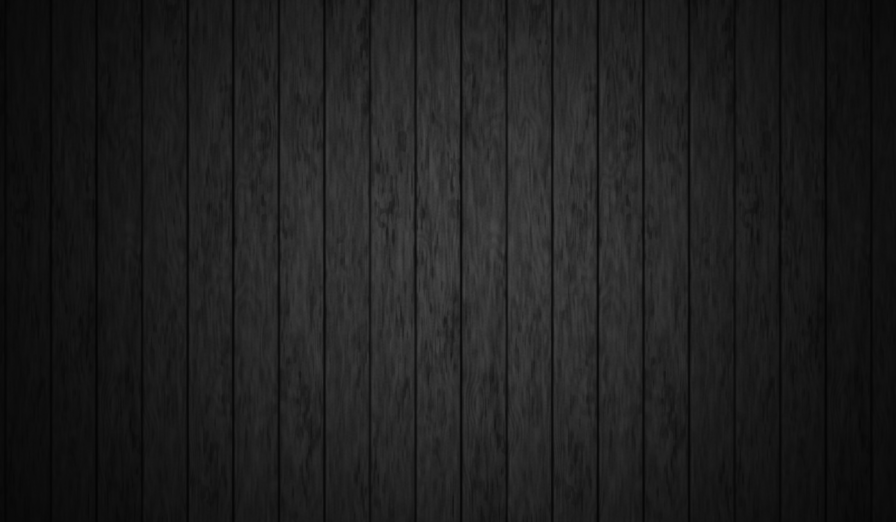
A Shadertoy shader for this texture:

```glsl
// Dark vertical wooden planks under a soft oval spotlight.
// Each plank gets fine stretched noise grain, faint contour-line figure and
// worn flecks; thin grooves part the planks and a Gaussian sets the light.

const float PITCH = 0.05087;      // plank width, in canvas widths
const float ANCHOR = 0.5147;      // x of one groove
const float REPEAT = 8.0;         // planks before the wood pattern recurs

float hash(vec2 p) {
    vec3 q = fract(vec3(p.xyx) * 0.1031);
    q += dot(q, q.yzx + 33.33);
    return fract((q.x + q.y) * q.z);
}

float noise(vec2 p) {
    vec2 cell = floor(p), f = fract(p);
    f = f * f * (3.0 - 2.0 * f);
    float low = mix(hash(cell), hash(cell + vec2(1, 0)), f.x);
    float high = mix(hash(cell + vec2(0, 1)), hash(cell + vec2(1, 1)), f.x);
    return mix(low, high, f.y);
}

// Fine vertical fibres from broad to hair-thin, centred on zero
float fibres(vec2 p, float seed) {
    p.x += 0.004 * noise(vec2(p.x * 30.0, p.y * 11.0) + seed);
    float sum = 0.0, weight = 0.22;
    vec2 scale = vec2(130.0, 9.0);
    for (int i = 0; i < 3; i++) {
        sum += weight * (noise(p * scale + seed * 7.3) - 0.5);
        scale *= vec2(1.8, 2.7);
        weight *= 1.5;
    }
    return sum;
}

// Short dark pores that break up the fibres
float pores(vec2 p, float seed) {
    float streak = noise(p * vec2(400.0, 75.0) + seed * 2.9);
    float density = noise(p * vec2(60.0, 14.0) + seed * 6.1);
    return smoothstep(0.5, 0.9, streak) * smoothstep(0.25, 0.75, density);
}

// Growth rings: contour lines of a tall, smooth height field
float figure(float across, float y, float seed) {
    float field = noise(vec2(across * 2.2, y * 8.0) + seed * 5.1);
    field += 0.25 * noise(vec2(across * 7.0, y * 30.0) + seed);
    return sin(field * 46.0);
}

// Small worn marks, gathered around a few hashed places
float flecks(vec2 p, float across, float seed) {
    float patches = 0.0;
    for (int i = 0; i < 3; i++) {
        float k = float(i);
        vec2 spot = vec2(hash(vec2(seed, k)), 0.6 * hash(vec2(k + 9.0, seed)));
        vec2 d = (vec2(across, p.y) - spot) / vec2(0.2, 0.04);
        patches += exp(-dot(d, d));
    }
    float chips = noise(p * vec2(310.0, 130.0) + seed * 3.7);
    return min(patches, 1.0) * smoothstep(0.45, 0.8, chips);
}

// Groove darkness from the signed distance to the nearest plank joint
float groove(float d, float strength, float pixel) {
    float line = 1.0 - smoothstep(0.0004, 0.0012 + pixel, abs(d));
    float shade = exp(-abs(d) / 0.0022);
    return strength * (0.58 * line + 0.24 * shade);
}

// Oval pool of light
float spotlight(vec2 uv) {
    vec2 d = (uv - vec2(0.515, 0.54)) / vec2(0.27, 0.45);
    return 0.014 + 0.187 * exp(-0.5 * dot(d, d));
}

void mainImage(out vec4 fragColor, in vec2 fragCoord) {
    vec2 uv = fragCoord / iResolution.xy;
    vec2 p = fragCoord / iResolution.x;
    float pixel = 1.0 / iResolution.x;

    // Plank number and place across it
    float column = (p.x - ANCHOR) / PITCH;
    float across = fract(column);
    float seed = mod(floor(column), REPEAT) + 1.0;
    vec2 local = vec2(across * PITCH, p.y);

    // Wood surface
    float tone = 1.04 + 0.1 * (hash(vec2(seed, 4.0)) - 0.5);
    float wood = tone + 0.6 * fibres(local, seed);
    float figured = mix(0.0, 0.07, hash(vec2(seed, 2.0)));
    wood += figured * figure(across, p.y, seed);
    wood -= 0.26 * pores(local, seed);
    wood -= 0.26 * flecks(local, across, seed);
    wood += 0.1 * (noise(p * 500.0) - 0.5);

    // Joints, with a thin lit lip on the right of each
    float joint = floor(column + 0.5);
    float d = (column - joint) * PITCH;
    float strength = mix(0.65, 1.0, hash(vec2(mod(joint, REPEAT), 6.0)));
    float lip = (d - 0.0036) / 0.001;
    wood += 0.1 * exp(-lip * lip);
    wood *= 1.0 - groove(d, strength, pixel);

    float value = max(spotlight(uv) * wood * 1.06, 0.0) + 0.006;
    fragColor = vec4(vec3(value), 1.0);
}
```
